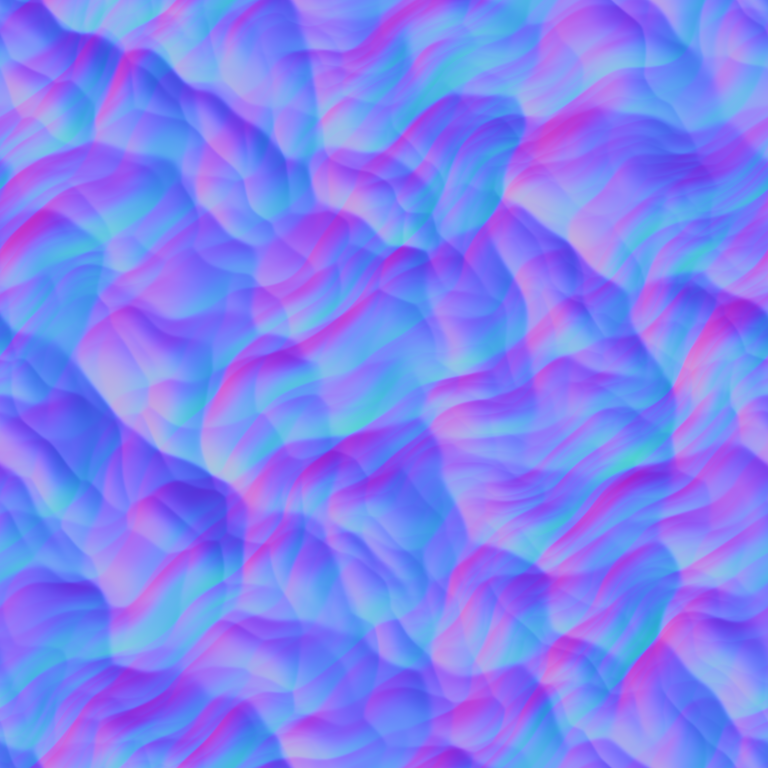
Reproduce this texture map procedurally as a Shadertoy shader.

```glsl
const vec2 LARGE_CELLS = vec2(7.0, 7.0);    // whole repeats per tile
const vec2 STREAK_CELLS = vec2(13.0, 9.0);
const vec2 SMALL_CELLS = vec2(15.0, 14.0);
const vec2 FINE_CELLS = vec2(37.0, 29.0);
const float LARGE_RELIEF = 0.053;
const float STREAK_RELIEF = 0.016;
const float SMALL_RELIEF = 0.010;
const float FINE_RELIEF = 0.0014;
const float JITTER = 0.9;
const float RISE = 0.3;           // random height of each dome
const float ROUNDNESS = 0.09;     // softness of the dome tops
const float CREASE = 36.0;        // sharpness of the valleys
const float UPPER_SLOPE = 1.25;
const float LOWER_SLOPE = 0.95;
const float SIDE_SLOPE = 1.08;
const float SAMPLE_STEP = 0.0012;
const float BLUE_LEVEL = 0.988;
const float TAU = 6.2831853;

vec3 hash3(vec2 p) {
    vec3 q = vec3(dot(p, vec2(127.1, 311.7)),
                  dot(p, vec2(269.5, 183.3)),
                  dot(p, vec2(419.2, 371.9)));
    return fract(sin(q) * 43758.545);
}

// Wrapping cellular noise: lopsided domes joined by a smooth maximum
float domes(vec2 q, vec2 period) {
    vec2 cell = floor(q);
    float sum = 0.0;
    for (int y = -1; y <= 2; y++) {
        for (int x = -1; x <= 1; x++) {
            vec2 id = cell + vec2(x, y);
            vec3 rnd = hash3(mod(id, period));
            vec2 d = q - id - 0.5 - JITTER * (rnd.xy - 0.5);
            d *= vec2(SIDE_SLOPE, d.y > 0.0 ? UPPER_SLOPE : LOWER_SLOPE);
            float top = RISE * rnd.z - sqrt(dot(d, d) + ROUNDNESS);
            sum += exp(CREASE * top);
        }
    }
    return log(sum) / CREASE;
}

// Layered sines with whole frequencies bend the cells without a seam
vec2 warp(vec2 p) {
    vec2 a = TAU * p;
    vec2 bend = 0.024 * sin(vec2(2.0 * a.y + a.x, 2.0 * a.x - a.y + 1.3));
    bend += 0.009 * sin(vec2(4.0 * a.y - 3.0 * a.x + 2.1, 5.0 * a.x + 2.0 * a.y));
    bend += 0.003 * sin(vec2(9.0 * a.y + 5.0 * a.x, 10.0 * a.x - 7.0 * a.y + 0.7));
    return p + bend;
}

float height(vec2 p) {
    vec2 w = warp(p);
    vec2 sheared = vec2(w.x - w.y, w.y);    // leans the streaks to the right
    float patches = 0.5 + 0.5 * sin(TAU * (p.x + p.y) + 2.0 * sin(TAU * p.y));
    float h = LARGE_RELIEF * domes(w * LARGE_CELLS, LARGE_CELLS);
    h += STREAK_RELIEF * mix(0.7, 1.2, patches)
       * domes(sheared * STREAK_CELLS + 0.37, STREAK_CELLS);
    h += SMALL_RELIEF * mix(1.3, 0.6, patches)
       * domes(w * SMALL_CELLS + 0.61, SMALL_CELLS);
    h += FINE_RELIEF * mix(0.3, 1.3, patches)
       * domes(sheared * FINE_CELLS, FINE_CELLS);
    return h;
}

void mainImage(out vec4 fragColor, in vec2 fragCoord) {
    vec2 p = fragCoord / iResolution.xy;
    vec2 e = vec2(SAMPLE_STEP, 0.0);

    // Slope of the relief by central differences
    vec2 slope = vec2(height(p + e.xy) - height(p - e.xy),
                      height(p + e.yx) - height(p - e.yx)) / (2.0 * SAMPLE_STEP);

    // Pack the surface direction into colour
    vec3 normal = normalize(vec3(slope, 1.0));
    fragColor = vec4((0.5 + 0.5 * normal) * vec3(1.0, 1.0, BLUE_LEVEL), 1.0);
}
```
